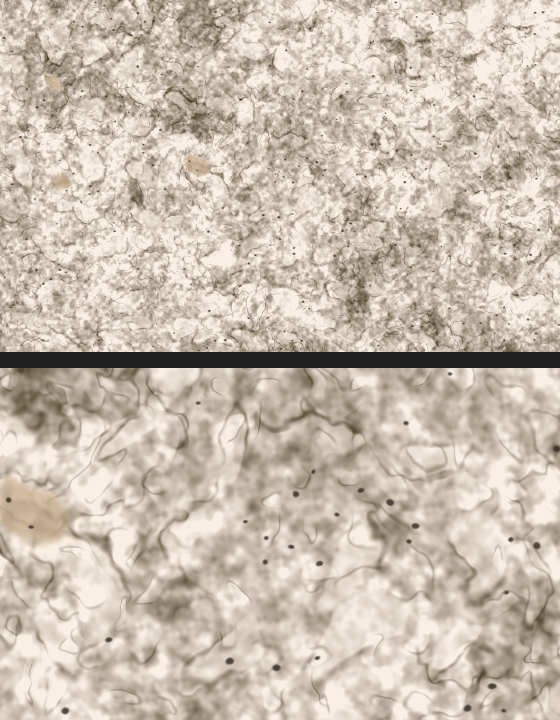
Top: the whole. Bottom: its middle third, enlarged.
This texture is drawn by a Shadertoy shader. Its source:

```glsl
// Pale quartz stone: ragged cream flakes with shadowed rims lie in a gritty
// taupe ground. Warped noise and scattered ellipses sum to one tone, which
// runs along a brown-to-cream ramp; tan pebbles and dark specks go on top.

const vec3 DARK_TAUPE = vec3(0.48, 0.43, 0.35);
const vec3 PALE_CREAM = vec3(0.94, 0.90, 0.85);
const vec3 PEBBLE_TAN = vec3(0.78, 0.68, 0.56);
const vec3 SPECK_BROWN = vec3(0.22, 0.18, 0.14);

const float BASE_TONE = 0.755;
const float PATCH_CONTRAST = 0.9;
const float GRIT_CONTRAST = 0.9;
const float GRAIN_CONTRAST = 0.95;
const float VEIN_DEPTH = 0.38;
const float POCKET_DEPTH = 0.30;
const float LARGE_FLAKES = 9.0;    // cells per canvas height
const float SMALL_FLAKES = 21.0;
const float PEBBLE_CELLS = 3.0;
const float PEBBLE_SHARE = 0.3;
const float SPECK_CELLS = 45.0;
const float SPECK_SHARE = 0.07;

float hash(vec2 p) {
    return fract(sin(dot(p, vec2(127.1, 311.7))) * 43758.5);
}

vec2 hash2(vec2 p) {
    return vec2(hash(p), hash(p + 57.3));
}

mat2 rotation(float a) {
    return mat2(cos(a), sin(a), -sin(a), cos(a));
}

float noise(vec2 p) {
    vec2 i = floor(p), f = fract(p);
    f = f * f * (3.0 - 2.0 * f);
    return mix(mix(hash(i), hash(i + vec2(1, 0)), f.x),
               mix(hash(i + vec2(0, 1)), hash(i + vec2(1, 1)), f.x), f.y);
}

float fbm(vec2 p, int octaves) {
    float sum = 0.0, total = 0.0, weight = 1.0;
    for (int i = 0; i < octaves; i++) {
        sum += weight * noise(p);
        total += weight;
        weight *= 0.58;
        p = rotation(0.65) * p * 2.03 + 17.1;
    }
    return sum / total;
}

vec2 noise2(vec2 p) {
    return vec2(noise(p), noise(p + 43.7)) - 0.5;
}

// Scattered ellipses: x is the flake body, y the shadow along one side
vec2 flakes(vec2 p, float cells, float seed) {
    p *= cells;
    vec2 cover = vec2(0.0);
    for (int j = -1; j <= 1; j++)
    for (int i = -1; i <= 1; i++) {
        vec2 id = floor(p) + vec2(i, j);
        vec2 rnd = hash2(id + seed), shape = hash2(id + seed + 9.4);
        vec2 d = p - id - 0.5 - 0.7 * (rnd - 0.5);
        vec2 q = rotation(6.283 * shape.x) * d;
        float size = mix(0.18, 0.42, shape.y);
        float edge = length(q * vec2(0.85, mix(1.2, 2.4, rnd.x))) / size - 1.0;
        vec2 facing = rotation(6.283 * rnd.y) * vec2(1, 0);
        float side = smoothstep(-0.1, 0.8, dot(d, facing) / (length(d) + 1e-4));
        float rim = side * smoothstep(0.28, 0.0, abs(edge - 0.12));
        cover = max(cover, vec2(smoothstep(0.15, -0.15, edge), rim));
    }
    return cover;
}

// Sparse round spots, at most one per cell
float spots(vec2 p, float cells, float share, float radius, float soft) {
    p *= cells;
    vec2 id = floor(p), rnd = hash2(id + 3.9);
    vec2 d = fract(p) - 0.5 - 0.5 * (rnd - 0.5);
    float r = radius * mix(0.6, 1.2, rnd.x);
    float present = step(hash(id + 71.2), share);
    return present * smoothstep(r + soft, r - soft, length(d * vec2(1.0, 1.25)));
}

void mainImage(out vec4 fragColor, in vec2 fragCoord) {
    vec2 p = fragCoord / iResolution.y;
    float pixel = 1.0 / iResolution.y;

    // Warp that makes every outline ragged
    vec2 q = p + 0.035 * noise2(p * 13.0) + 0.016 * noise2(p * 38.0)
               + 0.007 * noise2(p * 95.0);

    vec2 large = flakes(q, LARGE_FLAKES, 2.0);
    vec2 small = flakes(q, SMALL_FLAKES, 31.0);
    float rough = 1.0 - 0.5 * large.x;

    // Ground: broad patches, grit, fine grain, pockets and thin veins
    float patches = fbm(q * 7.0, 4) - 0.5;
    float grit = fbm(q * 34.0 + 5.0, 3) - 0.5;
    float grain = fbm(p * 95.0 + 8.0, 2) - 0.5;
    float pocket = smoothstep(0.62, 0.74, fbm(q * 13.0 + 23.0, 3));
    float vein = smoothstep(0.055, 0.0, abs(fbm(q * 22.0 + 61.0, 3) - 0.5))
               * smoothstep(0.38, 0.62, noise(p * 11.0 + 14.0));

    float tone = BASE_TONE + PATCH_CONTRAST * patches
               + rough * (GRIT_CONTRAST * grit + GRAIN_CONTRAST * grain)
               + 0.20 * large.x + 0.13 * small.x
               - 0.35 * large.y - 0.28 * small.y
               - rough * VEIN_DEPTH * vein - POCKET_DEPTH * pocket;
    vec3 color = mix(DARK_TAUPE, PALE_CREAM, clamp(tone, -0.3, 1.08));

    // Tan pebbles and dark specks
    float pebble = spots(q, PEBBLE_CELLS, PEBBLE_SHARE, 0.085, 0.025);
    color = mix(color, PEBBLE_TAN + 0.15 * grit, 0.75 * pebble);
    float speck = spots(p + 0.3 * (q - p), SPECK_CELLS, SPECK_SHARE, 0.14,
                        0.04 + 0.7 * pixel * SPECK_CELLS);
    color = mix(color, SPECK_BROWN, 0.85 * speck);

    fragColor = vec4(color, 1.0);
}
```
